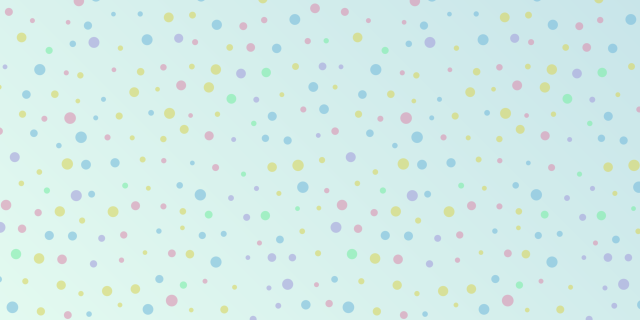
Write a Shadertoy shader that draws this pattern.

```glsl
// Pastel confetti dots scattered evenly over a soft mint-to-sky diagonal gradient.

const float TAU = 6.2831853;
const vec2 TILE = vec2(13.0, 14.0);             // cells per repeating tile
const vec2 CELL = vec2(1.05) / TILE;            // cell size, in canvas heights

const vec3 MINT     = vec3(0.890, 0.980, 0.940);
const vec3 SKY      = vec3(0.785, 0.898, 0.915);
const vec3 PINK     = vec3(0.857, 0.573, 0.697);
const vec3 BLUE     = vec3(0.473, 0.740, 0.863);
const vec3 YELLOW   = vec3(0.848, 0.840, 0.380);
const vec3 LAVENDER = vec3(0.648, 0.632, 0.863);
const vec3 GREEN    = vec3(0.490, 0.932, 0.663);
const float DOT_ALPHA = 0.6;

// Four random values in 0..1 for a cell
vec4 hash4(vec2 p) {
    vec4 q = fract(p.xyxy * vec4(0.1031, 0.1030, 0.0973, 0.1099));
    q += dot(q, q.wzxy + 33.33);
    return fract((q.xxyz + q.yzzw) * q.zywx);
}

// Weighted choice of paint
vec3 dotColor(float pick) {
    if (pick < 0.25) return PINK;
    if (pick < 0.50) return BLUE;
    if (pick < 0.74) return YELLOW;
    if (pick < 0.89) return LAVENDER;
    return GREEN;
}

// Dot centre within its cell: round jitter plus a slow wave that bends the rows
vec2 dotOffset(vec2 id, vec2 rnd) {
    vec2 phase = TAU * id / TILE;
    vec2 wave = vec2(sin(2.0 * phase.y + 1.0) + 0.5 * sin(3.0 * phase.x),
                     sin(2.0 * phase.x + 2.5) + 0.5 * sin(3.0 * phase.y + 4.0));
    float angle = TAU * rnd.x;
    return 0.5 + 0.18 * wave + 0.25 * sqrt(rnd.y) * vec2(cos(angle), sin(angle));
}

// Coverage of a disc with a smooth edge
float disc(vec2 p, float radius, float blur) {
    return 1.0 - smoothstep(radius - blur, radius + blur, length(p));
}

// Paint the dots of the nearby cells over a base colour
vec3 paintDots(vec3 base, vec2 p, float blur) {
    float row = floor(p.y / CELL.y);
    for (float j = -1.0; j <= 1.0; j++) {
        float y = row + j;
        float stagger = 0.5 * mod(y, 2.0);
        float column = floor(p.x / CELL.x - stagger);
        for (float i = -1.0; i <= 1.0; i++) {
            vec2 cell = vec2(column + i, y);
            vec2 id = mod(cell, TILE);
            vec4 rnd = hash4(id + 7.0);
            vec2 center = (cell + vec2(stagger, 0.0) + dotOffset(id, rnd.xy)) * CELL;
            float radius = mix(0.0072, 0.0184, pow(rnd.z, 1.6));
            float cover = disc(p - center, radius, blur);
            base = mix(base, dotColor(rnd.w), DOT_ALPHA * cover);
        }
    }
    return base;
}

void mainImage(out vec4 fragColor, in vec2 fragCoord) {
    vec2 p = fragCoord / iResolution.y;
    float blur = 0.7 / iResolution.y;

    // Diagonal gradient from lower left to upper right
    float slope = (fragCoord.x + fragCoord.y) / (iResolution.x + iResolution.y);
    vec3 background = mix(MINT, SKY, slope);

    fragColor = vec4(paintDots(background, p, blur), 1.0);
}
```
